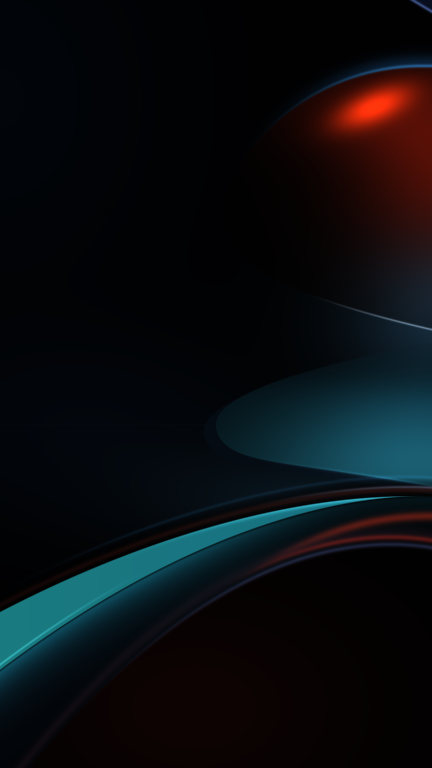
A WebGL 1 fragment shader for this background:

```glsl
precision highp float;
// Dark glossy abstract: a teal ribbon, a teal lobe and a lens with an ember glow.
uniform vec2 u_resolution;

// Soft-edged coverage of the region where d is positive
float fill(float d) {
  float aa = 1.0 / u_resolution.x;
  return smoothstep(-aa, aa, d);
}

// Bell-shaped falloff, used for thin lines and broad glows
float bell(float d, float width) {
  return exp(-d * d / (width * width));
}

float glow(vec2 p, vec2 center, vec2 size) {
  vec2 q = (p - center) / size;
  return exp(-dot(q, q));
}

// Teal lobe opening to the right from its rounded tip
float lobe(vec2 p) {
  float t = max(p.x - 0.5, 0.0);
  float bottom = 0.794 - 0.072 * sqrt(1.0 - exp(-t / 0.05)) - 0.11 * t - 0.06 * t * t;
  float top = 0.794 + 0.27 * sqrt(t);
  return min(p.y - bottom, top - p.y);
}

// Upper and lower borders of the lens
vec2 lensBorders(float x) {
  float t = max(x - 0.514, 0.0);
  float u = min(t / 0.46, 1.0);
  return 1.292 + vec2(0.33 * pow(u * (2.0 - u), 0.65), -0.37 * pow(t, 0.4));
}

void main() {
  vec2 p = gl_FragCoord.xy / u_resolution * vec2(1.0, 16.0 / 9.0);
  float x = p.x;
  float bend = 0.016 * pow(x, 6.0);

  // Navy haze
  vec3 color = vec3(0.002, 0.004, 0.008);
  color += vec3(0.004, 0.014, 0.028) * glow(p, vec2(0.0, 1.55), vec2(0.35, 0.45));
  color += vec3(0.008, 0.022, 0.040) * glow(p, vec2(0.2, 0.78), vec2(0.38, 0.20));
  color += vec3(0.030, 0.070, 0.095) * glow(p, vec2(0.72, 0.62), vec2(0.35, 0.12));
  color += vec3(0.085, 0.170, 0.230) * glow(p, vec2(1.05, 1.04), vec2(0.23, 0.17));

  // Lens with ember glows and a cool lower corner
  vec2 borders = lensBorders(x);
  float lens = min(borders.x - p.y, p.y - borders.y);
  vec3 inner = vec3(0.006, 0.004, 0.005);
  inner += vec3(0.31, 0.055, 0.018) * glow(p, vec2(1.05, 1.40), vec2(0.22, 0.20));
  inner += vec3(0.16, 0.025, 0.008) * glow(p, vec2(0.87, 1.52), vec2(0.20, 0.10));
  vec2 q = p - vec2(0.865, 1.53);
  q = vec2(q.x * 0.92 + q.y * 0.39, q.y * 0.92 - q.x * 0.39);
  inner += vec3(0.85, 0.17, 0.03) * glow(q, vec2(0.0), vec2(0.085, 0.035));
  inner += vec3(0.07, 0.14, 0.19) * glow(p, vec2(1.05, 1.07), vec2(0.20, 0.16));
  float right = smoothstep(0.55, 1.0, x);
  color += vec3(0.04, 0.12, 0.20) * right * bell(p.y - borders.x - 0.006, 0.022);
  color = mix(color, inner, fill(lens));
  color += vec3(0.10, 0.24, 0.36) * right * bell(p.y - borders.x - 0.003, 0.004);
  color += vec3(0.32, 0.36, 0.40) * smoothstep(0.7, 0.97, x) * bell(p.y - borders.y, 0.0025);

  // Slanted highlight in the top corner
  float corner = p.y - 1.778 + 0.6 * (x - 0.954);
  color += vec3(0.03, 0.05, 0.11) * fill(corner);
  color += vec3(0.22, 0.28, 0.45) * bell(corner, 0.004) * smoothstep(0.9, 0.96, x);

  // Lobe with its dark blue rim
  float rim = lobe(p + vec2(0.028, 0.014));
  color = mix(color, vec3(0.018, 0.045, 0.075) + vec3(0.02, 0.05, 0.07) * right, 0.85 * fill(rim) * (1.0 - smoothstep(0.82, 0.92, p.y)));
  vec3 teal = vec3(0.012, 0.055, 0.070);
  teal += vec3(0.08, 0.27, 0.32) * glow(p, vec2(0.95, 0.69), vec2(0.36, 0.15));
  teal += vec3(0.03, 0.10, 0.13) * glow(p, vec2(1.0, 0.85), vec2(0.26, 0.17));
  float body = lobe(p);
  color = mix(color, teal, fill(body) * (1.0 - 0.8 * smoothstep(0.82, 1.0, p.y)));
  color += vec3(0.05, 0.14, 0.18) * right * bell(body, 0.004) * (1.0 - step(0.8, p.y));

  // Dark margin and fine reflections above the ribbon
  float upper = p.y - (0.361 + 0.521 * x - 0.239 * x * x - bend);
  float lower = p.y - (0.227 + 0.757 * x - 0.338 * x * x - bend);
  color *= mix(1.0, 0.25, 1.0 - smoothstep(0.015, 0.05, upper));
  color += vec3(0.13, 0.045, 0.035) * bell(upper - 0.016, 0.007) * (0.5 + 0.5 * x);
  color += vec3(0.15, 0.18, 0.23) * right * bell(upper - 0.022, 0.003);
  color += vec3(0.02, 0.06, 0.09) * bell(upper - 0.045, 0.004) * smoothstep(0.0, 0.4, x);

  // Ribbon face
  vec3 face = mix(vec3(0.10, 0.48, 0.50), vec3(0.09, 0.43, 0.51), x);
  face += vec3(0.12, 0.28, 0.30) * bell(upper, 0.006) * smoothstep(0.2, 0.8, x);
  face += vec3(0.10, 0.22, 0.22) * bell(lower - 0.012, 0.003) * (1.0 - smoothstep(0.0, 0.35, x));
  color = mix(color, face, fill(-upper));

  // Dark tube under the ribbon
  float depth = max(-lower, 0.0);
  vec3 tube = vec3(0.006, 0.010, 0.018);
  tube += vec3(0.05, 0.31, 0.36) * exp(-depth / 0.045) * (1.0 - 0.75 * smoothstep(0.3, 0.9, x));
  tube += vec3(0.008, 0.025, 0.050) * exp(-depth / 0.16) * (1.0 - x);
  tube *= 1.0 - 0.75 * bell(lower, 0.004);
  float ember = p.y - (-0.185 + 1.494 * x - 0.752 * x * x + 0.026);
  tube += vec3(0.34, 0.065, 0.025) * bell(ember, 0.010) * smoothstep(0.55, 0.85, x);
  color = mix(color, tube, fill(-lower));

  // Lower dome with maroon depth and layered rim lines
  float dome = p.y - (-0.084 + 1.303 * x - 0.698 * x * x - 0.7 * bend);
  vec3 maroon = vec3(0.006, 0.003, 0.004);
  maroon += vec3(0.045, 0.009, 0.006) * glow(p, vec2(0.45, 0.14), vec2(0.38, 0.26));
  color = mix(color, maroon, fill(-dome));
  color += vec3(0.28, 0.05, 0.025) * bell(dome - 0.017, 0.006) * smoothstep(0.5, 0.8, x);
  color += vec3(0.05, 0.025, 0.035) * bell(dome - 0.025, 0.016);
  color += vec3(0.10, 0.12, 0.20) * bell(dome, 0.005) * smoothstep(0.15, 0.7, x);

  gl_FragColor = vec4(color, 1.0);
}
```
